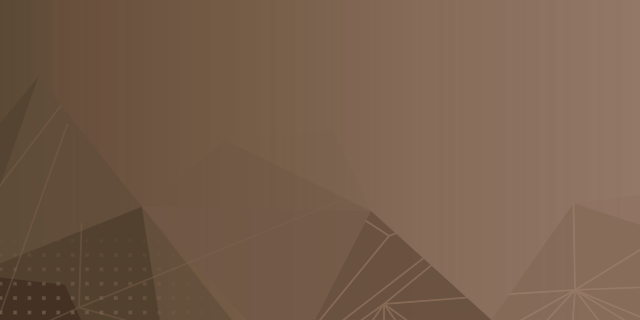
Reproduce this background procedurally as a Shadertoy shader.

```glsl
float hash(float n) {
    return fract(sin(n * 91.345) * 4375.85) * 2.0 - 1.0;
}

// One-dimensional gradient noise
float gradientNoise(float x) {
    float cell = floor(x), f = x - cell;
    float blend = f * f * f * (f * (f * 6.0 - 15.0) + 10.0);
    return mix(hash(cell) * f, hash(cell + 1.0) * (f - 1.0), blend);
}

// Positive on the right of the directed edge a to b
float edgeSide(vec2 p, vec2 a, vec2 b) {
    vec2 e = normalize(b - a);
    return dot(p - a, vec2(e.y, -e.x));
}

float coverage(float depth, float px) {
    return smoothstep(-0.7 * px, 0.7 * px, depth);
}

// Convex shapes, corners in clockwise order
float triangle(vec2 p, vec2 a, vec2 b, vec2 c, float px) {
    float depth = min(edgeSide(p, a, b), min(edgeSide(p, b, c), edgeSide(p, c, a)));
    return coverage(depth, px);
}

float quad(vec2 p, vec2 a, vec2 b, vec2 c, vec2 d, float px) {
    float depth = min(min(edgeSide(p, a, b), edgeSide(p, b, c)),
                      min(edgeSide(p, c, d), edgeSide(p, d, a)));
    return coverage(depth, px);
}

float line(vec2 p, vec2 a, vec2 b, float px) {
    vec2 e = b - a;
    float t = clamp(dot(p - a, e) / dot(e, e), 0.0, 1.0);
    return 1.0 - smoothstep(0.0008, 0.0008 + 1.2 * px, length(p - a - e * t));
}

// Rays from a hub to evenly spaced points on the floor
float fan(vec2 p, vec2 hub, float firstX, float lastX, float px) {
    float rays = 0.0;
    for (int i = 0; i < 5; i++) {
        float x = mix(firstX, lastX, float(i) / 4.0);
        rays = max(rays, line(p, hub, vec2(x, 0.0), px));
    }
    return rays;
}

float dotGrid(vec2 p, float spacing, float halfSize, float px) {
    vec2 q = abs(fract(p / spacing) - 0.5) * spacing;
    return coverage(halfSize - max(q.x, q.y), px);
}

vec3 backdrop(float x) {
    vec3 c = mix(vec3(0.36, 0.29, 0.21), vec3(0.415, 0.315, 0.24), smoothstep(0.0, 0.28, x));
    c = mix(c, vec3(0.46, 0.365, 0.28), clamp((x - 0.28) / 0.5, 0.0, 1.0));
    c = mix(c, vec3(0.525, 0.42, 0.345), clamp((x - 0.78) / 0.52, 0.0, 1.0));
    return mix(c, vec3(0.575, 0.465, 0.405), clamp((x - 1.3) / 0.7, 0.0, 1.0));
}

void mainImage(out vec4 fragColor, in vec2 fragCoord) {
    vec2 p = fragCoord / iResolution.y;
    p.x *= 2.0 * iResolution.y / iResolution.x;
    float px = 1.0 / iResolution.y;

    // Gradient with faint vertical bands
    vec3 col = backdrop(p.x);
    float band = gradientNoise(p.x * 38.0);
    col += band * vec3(0.012, 0.014, 0.012);

    // Shared corners of the facets
    vec2 leftPeak = vec2(0.12, 0.76), saddle = vec2(0.443, 0.354);
    vec2 ridge = vec2(0.703, 0.562), centerPeak = vec2(1.159, 0.341);
    vec2 rightPeak = vec2(1.792, 0.365), valley = vec2(1.536, 0.0);
    vec2 centerFoot = vec2(0.984, 0.0), slopeFoot = vec2(0.77, 0.0);

    // Pale middle facets
    float ridgeTop = triangle(p, ridge, vec2(1.04, 0.596), centerPeak, px);
    col = mix(col, vec3(0.45, 0.36, 0.28), 0.16 * ridgeTop);
    float ridgeFace = triangle(p, saddle, ridge, centerPeak, px);
    col = mix(col, vec3(0.43, 0.335, 0.265), 0.45 * ridgeFace);
    float middle = quad(p, saddle, centerPeak, centerFoot, slopeFoot, px);
    col = mix(col, vec3(0.445, 0.345, 0.275), 0.75 * middle);

    // Left mountain
    float mountain = quad(p, vec2(-0.1, 0.494), leftPeak, slopeFoot, vec2(-0.1, -0.6), px);
    mountain *= coverage(edgeSide(p, leftPeak, saddle), px);
    col = mix(col, vec3(0.375, 0.30, 0.225), 0.7 * mountain);
    float shade = triangle(p, vec2(-0.1, 0.494), leftPeak, vec2(-0.1, 0.137), px);
    col = mix(col, vec3(0.32, 0.255, 0.185), 0.75 * shade);
    float dark = quad(p, vec2(-0.1, 0.137), saddle, vec2(0.514, -0.09), vec2(-0.1, -0.09), px);
    col = mix(col, vec3(0.32, 0.25, 0.18), 0.9 * dark);
    float corner = quad(p, vec2(-0.1, 0.144), vec2(0.203, 0.11), vec2(0.295, -0.09), vec2(-0.1, -0.09), px);
    col = mix(col, vec3(0.265, 0.185, 0.135), 0.9 * corner);

    // Central and right mountains
    float center = triangle(p, centerPeak, valley, centerFoot, px);
    col = mix(col, vec3(0.41, 0.315, 0.245), 0.92 * center);
    float right = quad(p, valley, rightPeak, vec2(2.1, 0.265), vec2(2.1, 0.0), px);
    col = mix(col, vec3(0.515, 0.41, 0.34), 0.8 * right);
    float rightFace = right * coverage(edgeSide(p, vec2(1.802, 0.094), rightPeak), px);
    col = mix(col, vec3(0.535, 0.425, 0.355), 0.5 * rightFace);
    float glint = triangle(p, rightPeak, vec2(2.1, 0.403), vec2(2.1, 0.265), px);
    col = mix(col, vec3(0.56, 0.445, 0.38), 0.6 * glint);

    // Dots fading up and to the right
    float dotFade = (1.0 - smoothstep(0.3, 0.76, p.x)) * (1.0 - smoothstep(0.02, 0.33, p.y));
    float dots = dotGrid(p - vec2(0.0245, 0.001), 0.045, 0.0055, px);
    col = mix(col, vec3(0.46, 0.38, 0.29), 0.75 * dots * dotFade);

    // Thin wires on the left
    vec2 leftHub = vec2(0.247, 0.039);
    float wires = max(line(p, vec2(0.19, 0.67), vec2(0.0, 0.42), px), line(p, vec2(0.21, 0.61), vec2(0.0, 0.02), px));
    wires = max(wires, max(line(p, leftHub, vec2(0.255, 0.3), px), line(p, leftHub, vec2(1.07, 0.375), px)));
    wires = max(wires, max(line(p, leftHub, vec2(0.16, 0.0), px), line(p, leftHub, vec2(0.39, 0.0), px)));
    col = mix(col, vec3(0.49, 0.385, 0.30), 0.4 * wires);

    // Brighter wires in the center and on the right
    vec2 centerHub = vec2(1.2, 0.05), rightHub = vec2(1.797, 0.094), bend = vec2(1.216, 0.263);
    float rays = max(fan(p, centerHub, 1.13, 1.27, px), line(p, centerHub, vec2(1.458, 0.07), px));
    rays = max(rays, max(line(p, vec2(1.14, 0.312), bend, px), line(p, bend, vec2(1.237, 0.271), px)));
    rays = max(rays, max(line(p, bend, vec2(1.0, 0.0), px), line(p, vec2(1.323, 0.193), vec2(1.073, 0.0), px)));
    rays = max(rays, line(p, vec2(1.349, 0.172), centerHub, px));
    col = mix(col, vec3(0.60, 0.48, 0.39), 0.6 * rays * center);
    float web = max(fan(p, rightHub, 1.63, 1.95, px), line(p, rightHub, rightPeak, px));
    web = max(web, max(line(p, rightHub, vec2(2.0, 0.219), px), line(p, rightHub, vec2(1.59, 0.081), px)));
    web = max(web, max(line(p, rightHub, vec2(2.0, 0.102), px), line(p, rightHub, vec2(2.0, 0.01), px)));
    col = mix(col, vec3(0.64, 0.53, 0.45), 0.5 * web * right);

    fragColor = vec4(col, 1.0);
}
```
